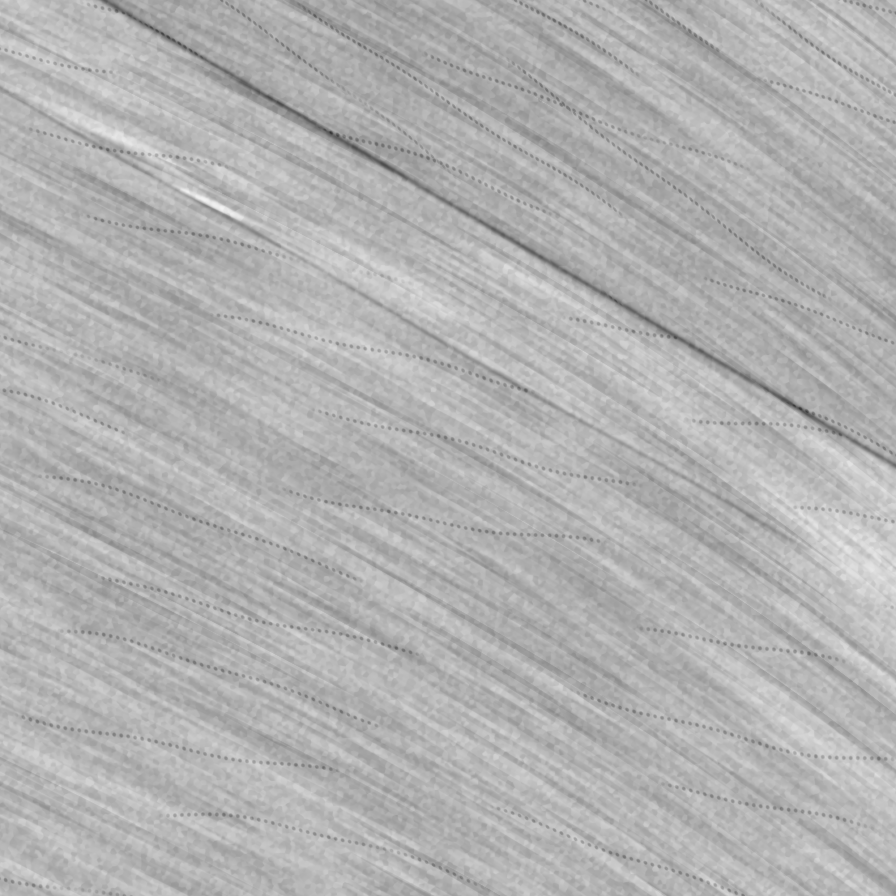
Give the GLSL for this texture, as a Shadertoy shader.

```glsl
// Grey brushed fibres crossed by two creases, a glossy band and wavy dotted lines.

vec2 hash2(vec2 p) {
    return fract(sin(vec2(dot(p, vec2(127.1, 311.7)), dot(p, vec2(269.5, 183.3)))) * 43758.5);
}

// Cellular noise: random cell tones from -1 to 1, softly blended by distance
float cellTone(vec2 p) {
    vec2 cell = floor(p);
    float tone = 0.0, total = 0.0;
    for (int j = -1; j <= 1; j++)
    for (int i = -1; i <= 1; i++) {
        vec2 id = cell + vec2(i, j);
        vec2 away = id + hash2(id) - p;
        float weight = exp(-6.0 * dot(away, away));
        tone += weight * (2.0 * hash2(id + 57.0).x - 1.0);
        total += weight;
    }
    return tone / total;
}

// Rows of small dots that follow a slope, waver and break off
float dottedRows(vec2 p, float slope, float spacing, float pitch, float seed) {
    float height = p.y + slope * p.x + 0.014 * sin(7.0 * p.x + 5.0 * p.y + seed);
    float row = floor(height / spacing);
    float phase = 6.28 * hash2(vec2(row, seed)).x;
    float offset = (fract(height / spacing) - 0.5) * spacing;
    offset += 0.011 * sin(9.0 * p.x + phase) + 0.003 * sin(31.0 * p.x + 2.0 * phase);
    float along = (fract(p.x / pitch + phase) - 0.5) * pitch;
    float dot1 = 1.0 - smoothstep(0.0008, 0.0031, length(vec2(along, offset)));
    float present = sin(11.0 * p.x + 3.0 * phase) + 0.6 * sin(25.0 * p.x + 5.0 * phase);
    return dot1 * smoothstep(-0.5, 0.1, present);
}

float crease(float offset, float width) {
    return exp(-offset * offset / (width * width));
}

void mainImage(out vec4 fragColor, in vec2 fragCoord) {
    vec2 uv = fragCoord / iResolution.xy;

    // Signed heights above the two creases
    float aboveMain = uv.y - 1.0 + 0.588 * (uv.x - 0.115);
    float aboveFaint = uv.y - 0.902 + 0.572 * uv.x + 0.002 * sin(14.0 * uv.x);
    float upperSide = smoothstep(-0.002, 0.002, aboveMain);
    float band = smoothstep(-0.002, 0.004, aboveFaint) * (1.0 - upperSide);

    // Fibres bend downwards towards the right
    float across = uv.y + 0.5 * uv.x + 0.1 * uv.x * uv.x * uv.x;
    across += 0.004 * sin(8.0 * uv.x + 9.0 * uv.y);
    float fine = cellTone(vec2(uv.x * 13.0, across * 165.0));
    float medium = cellTone(vec2(uv.x * 6.0, across * 75.0) + 31.0);
    float broad = cellTone(vec2(uv.x * 3.0, across * 15.0) + 73.0);
    float thread = cellTone(vec2(uv.x * 4.0, across * 120.0) + 19.0);
    float grain = cellTone(uv * 210.0);

    float grey = 0.708 + 0.058 * fine + 0.034 * medium + 0.022 * broad + 0.045 * grain;
    grey -= 0.075 * smoothstep(0.4, 0.9, thread);

    // Broad lighting: shaded upper sheet, bright band, pale right-hand corners
    grey -= upperSide * 0.035 * (1.0 - smoothstep(0.2, 0.45, aboveMain));
    grey += 0.028 * band;
    grey += 0.035 * exp(-18.0 * dot(uv - vec2(0.95, 0.06), uv - vec2(0.95, 0.06)));
    grey += 0.05 * exp(-45.0 * dot(uv - vec2(0.96, 0.38), uv - vec2(0.96, 0.38)));

    // Gloss just over the faint crease, strongest at the upper left
    float sheen = band * exp(-aboveFaint / 0.035);
    float hotSpot = exp(-pow((uv.x - 0.19) / 0.12, 2.0));
    float softSpot = exp(-pow((uv.x - 0.55) / 0.2, 2.0));
    grey += sheen * (hotSpot * (0.06 + 0.13 * fine) + softSpot * 0.045);

    // Dotted rows: gentle below the main crease, steeper above it
    float gentle = dottedRows(uv, 0.22, 0.083, 0.0078, 2.0);
    float steep = dottedRows(uv, 0.68, 0.085, 0.0062, 5.0);
    float shallow = dottedRows(uv, 0.36, 0.13, 0.0072, 9.0);
    grey -= 0.17 * mix(gentle, max(steep, shallow), upperSide);

    // Creases
    float faintFade = 1.0 - smoothstep(0.87, 0.91, uv.x);
    grey -= 0.14 * crease(aboveFaint, 0.0032) * faintFade;
    grey -= 0.25 * crease(aboveMain, 0.0036) + 0.035 * crease(aboveMain, 0.011);

    fragColor = vec4(vec3(clamp(grey, 0.0, 1.0)), 1.0);
}
```
